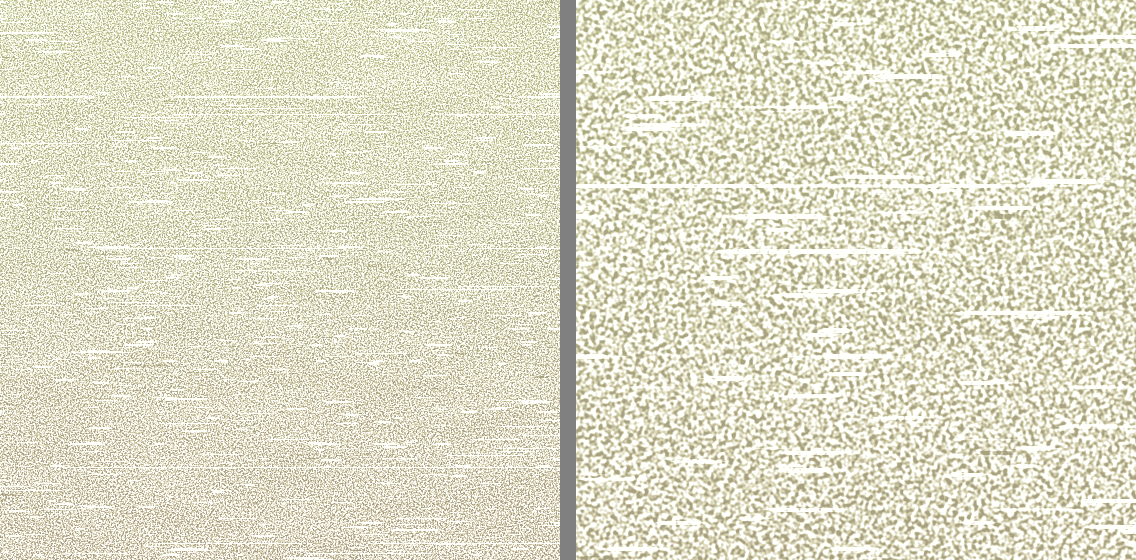
Left: the whole. Right: its middle third, enlarged.
This texture is drawn by a Shadertoy shader. Its source:

```glsl
// Fine speckled paper with thin horizontal streaks, fading from olive cream to beige.
#define GRAIN_FREQ 300.0    // speckles across the canvas
#define GRAIN_GAIN 3.2      // speckle contrast
#define INK_BIAS 0.78       // mean amount of ink
#define ROWS 384.0          // streak rows over the height
#define STREAK_LEVEL 0.31   // higher gives fewer pale streaks
#define DARK_LEVEL 0.47     // higher gives fewer dark streaks
#define LONG_ROWS 0.014     // share of rows streaked almost edge to edge
#define PAPER vec3(1.0, 1.0, 0.99)
#define TINT_TOP vec3(0.87, 0.885, 0.72)
#define TINT_BOTTOM vec3(0.855, 0.82, 0.71)
#define SHADE_TOP vec3(0.725, 0.735, 0.565)
#define SHADE_BOTTOM vec3(0.69, 0.65, 0.55)

// Integer hash of a lattice cell, from 0 to 1
float hash(vec2 cell) {
    uvec2 q = uvec2(ivec2(cell)) * uvec2(1597334673u, 3812015801u);
    uint h = (q.x ^ q.y) * 1597334673u;
    h = (h ^ (h >> 15)) * 2246822519u;
    h ^= h >> 13;
    return float(h >> 8) / 16777216.0;
}

float cornerSlope(vec2 cell, vec2 offset) {
    float angle = 6.28318 * hash(cell);
    return dot(vec2(cos(angle), sin(angle)), offset);
}

float gradientNoise(vec2 p) {
    vec2 i = floor(p), f = fract(p);
    vec2 u = f * f * f * (f * (f * 6.0 - 15.0) + 10.0);
    vec2 e = vec2(1.0, 0.0);
    float low = mix(cornerSlope(i, f), cornerSlope(i + e, f - e), u.x);
    float high = mix(cornerSlope(i + e.yx, f - e.yx), cornerSlope(i + 1.0, f - 1.0), u.x);
    return mix(low, high, u.y);
}

vec2 rotate(vec2 p, float angle) {
    float c = cos(angle), s = sin(angle);
    return vec2(c * p.x - s * p.y, s * p.x + c * p.y);
}

// Two turned layers hide the noise lattice
float grain(vec2 p) {
    float coarse = gradientNoise(rotate(p, 0.62) * GRAIN_FREQ);
    float fine = gradientNoise(rotate(p, -0.41) * GRAIN_FREQ * 1.43 + 57.0);
    return (coarse + fine) * GRAIN_GAIN;
}

// Signed streak strength: positive is pale, negative is dark
float streaks(vec2 p) {
    float row = floor(p.y * ROWS);
    float fromCentre = abs(fract(p.y * ROWS) - 0.5);
    float kind = hash(vec2(row, 11.0));
    float isLong = step(1.0 - LONG_ROWS, kind);
    float freq = mix(mix(4.0, 18.0, hash(vec2(row, 23.0))), 3.0, isLong);
    float n = gradientNoise(vec2(p.x * freq + 90.0 * kind, row * 0.37 + 0.19));
    float taper = 0.12 * fromCentre;
    float pale = smoothstep(0.0, 0.08, n + 0.4 * isLong - STREAK_LEVEL - taper);
    float dark = smoothstep(0.0, 0.08, -n - DARK_LEVEL - taper);
    return pale - dark;
}

void mainImage(out vec4 fragColor, in vec2 fragCoord) {
    vec2 p = fragCoord / iResolution.y;

    // Ink amount: 0 is bare paper, 1 is tint, 2 is shade
    float drift = gradientNoise(p * vec2(5.0, 24.0) + 7.0);
    float streak = streaks(p);
    float ink = INK_BIAS - grain(p) - 0.25 * drift;
    ink -= streak * (streak > 0.0 ? 2.2 : 1.3);

    // Vertical fade of both ink colours
    float height = smoothstep(-0.1, 1.1, p.y);
    vec3 tint = mix(TINT_BOTTOM, TINT_TOP, height);
    vec3 shade = mix(SHADE_BOTTOM, SHADE_TOP, height);

    vec3 color = mix(PAPER, tint, clamp(ink, 0.0, 1.0));
    color = mix(color, shade, clamp(ink - 1.0, 0.0, 1.3));
    fragColor = vec4(color, 1.0);
}
```
